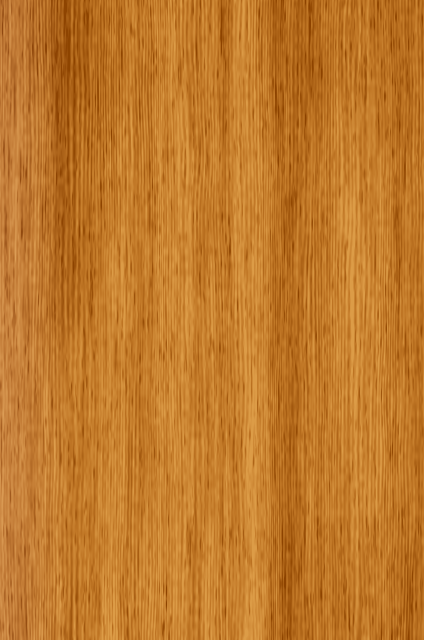
This texture is drawn by a Shadertoy shader. Its source:

```glsl
const float TAU = 6.2831853;
const vec3 DARK_WOOD = vec3(0.62, 0.33, 0.045);
const vec3 MID_WOOD = vec3(0.752, 0.463, 0.145);
const vec3 PALE_WOOD = vec3(0.85, 0.592, 0.262);
const vec3 ROSY_TINT = vec3(0.008, 0.018, 0.07);

float hash(vec2 p) {
    vec3 q = fract(p.xyx * vec3(0.1031, 0.1030, 0.0973));
    q += dot(q, q.yzx + 33.33);
    return fract((q.x + q.y) * q.z);
}

float valueNoise(vec2 p) {
    vec2 cell = floor(p), f = fract(p);
    f = f * f * (3.0 - 2.0 * f);
    float low = mix(hash(cell), hash(cell + vec2(1, 0)), f.x);
    float high = mix(hash(cell + vec2(0, 1)), hash(cell + vec2(1, 1)), f.x);
    return mix(low, high, f.y);
}

// Signed fibre noise, stretched along the grain
float fibre(vec2 p, vec2 scale, float seed) {
    return valueNoise(p * scale + seed) - 0.5;
}

// Cellular noise: a share of the cells holds one crisp upright dash
float pores(vec2 p, vec2 scale, float share, float seed) {
    vec2 q = p * scale;
    vec2 home = floor(q);
    float depth = 0.0;
    for (int j = -1; j <= 1; j++) {
        for (int i = -1; i <= 1; i++) {
            vec2 cell = home + vec2(i, j);
            vec2 centre = cell + vec2(hash(cell + seed), hash(cell + seed + 17.3));
            vec2 d = (q - centre) / vec2(0.5, 0.8);
            float present = step(hash(cell + seed + 41.7), share);
            depth = max(depth, present * (1.0 - smoothstep(0.35, 1.0, length(d))));
        }
    }
    return depth;
}

float band(float x, float centre, float width) {
    float d = (x - centre) / width;
    return exp(-d * d);
}

// Slow sideways drift of the grain
float drift(vec2 p) {
    return 0.003 * sin(p.y * 2.3 + p.x * 9.0)
         + 0.001 * sin(p.y * 6.1 - p.x * 23.0)
         + 0.002 * fibre(p, vec2(14.0, 5.0), 3.0);
}

// Broad light and dark boards of colour; height runs from 0 to 1
float boardTone(float x, float height) {
    float tone = -0.36 * band(x, 0.165, 0.06) * smoothstep(0.25, 0.85, height);
    tone += 0.24 * band(x, 0.26, 0.03) * (1.0 - smoothstep(0.5, 0.8, height));
    tone += 0.28 * band(x, 0.59, 0.04);
    tone += 0.12 * band(x, 0.42, 0.07);
    tone -= 0.18 * band(x, 0.525, 0.007);
    tone -= 0.17 * band(x, 0.68, 0.05);
    tone += 0.25 * band(x, 0.84, 0.05) * band(height, 0.52, 0.28);
    tone -= 0.16 * band(x, 0.98, 0.04);
    tone -= 0.13 * smoothstep(0.7, 1.0, height);
    tone -= 0.15 * smoothstep(0.3, 0.0, height) * smoothstep(0.5, 0.8, x);
    return tone;
}

// Fine growth lines whose spacing and strength wander
float growthLines(vec2 p) {
    float phase = p.x * 132.0 + 1.1 * sin(p.x * 19.0) + 0.7 * sin(p.x * 47.0 + 1.0);
    phase += 0.9 * fibre(p, vec2(44.0, 7.0), 11.0);
    float strength = 0.35 + 0.9 * valueNoise(p * vec2(23.0, 2.5) + 7.0);
    return strength * sin(TAU * phase);
}

vec3 woodColour(float tone) {
    vec3 lower = mix(DARK_WOOD, MID_WOOD, clamp(tone * 2.0, -0.5, 1.0));
    return mix(lower, PALE_WOOD, clamp(tone * 2.0 - 1.0, 0.0, 1.15));
}

void mainImage(out vec4 fragColor, in vec2 fragCoord) {
    vec2 p = fragCoord / iResolution.x;
    float height = fragCoord.y / iResolution.y;
    vec2 grain = vec2(p.x + drift(p), p.y);

    // Layers from broad to fine
    float tone = 0.60 + boardTone(grain.x, height);
    tone += 0.22 * fibre(grain, vec2(28.0, 1.0), 21.0);
    tone += 0.24 * fibre(grain, vec2(90.0, 2.0), 35.0);
    tone += 0.40 * fibre(grain, vec2(210.0, 9.0), 53.0);
    tone += 0.34 * fibre(grain, vec2(290.0, 60.0), 71.0);
    tone += 0.21 * growthLines(grain);

    // Short pores and longer dark streaks
    tone -= 0.36 * pores(grain, vec2(190.0, 38.0), 0.09, 5.0);
    tone -= 0.36 * pores(grain, vec2(160.0, 12.0), 0.04, 29.0);

    // Rosy cast near the left edge
    float rosy = 1.0 - smoothstep(0.0, 0.2, p.x);
    fragColor = vec4(woodColour(tone) + ROSY_TINT * rosy, 1.0);
}
```
